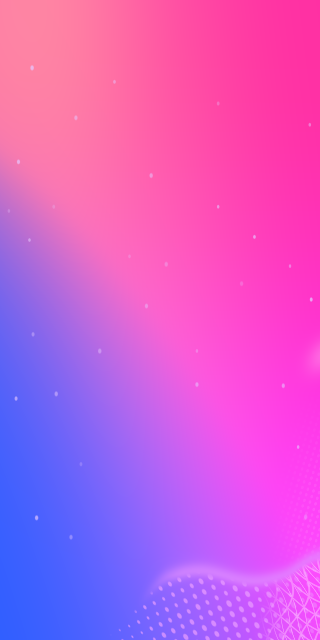
Write a WebGL 2 fragment shader that draws this background.

```glsl
#version 300 es
precision highp float;
// A pink to blue gradient divided by a soft curved edge, with scattered specks
// and a glowing wave of dots and mesh lines at the lower right.
// Lengths are in canvas widths (q) or in fractions of the canvas (p).

uniform vec2 u_resolution;
out vec4 fragColor;

float hash(vec2 cell) {
    vec3 h = fract(vec3(cell.xyx) * vec3(0.1031, 0.1030, 0.0973));
    h += dot(h, h.yzx + 33.33);
    return fract((h.x + h.y) * h.z);
}

// Pink field above the curved edge, fading to blue below it.
vec3 backdrop(vec2 p) {
    float across = p.x + 0.25 * (p.y - 0.6);
    float green = mix(0.44, 0.19, smoothstep(0.2, 1.1, across));
    green += 0.08 * (1.0 - smoothstep(0.0, 0.5, length(p - vec2(0.1, 1.0))));
    float blue = mix(1.0, 0.64, smoothstep(0.05, 0.92, p.y));
    vec3 pink = vec3(1.0, green, blue);

    float edge = 0.77 - 0.42 * p.x - 0.25 * p.x * p.x;
    float depth = edge - p.y;
    depth = 0.5 * (depth + sqrt(depth * depth + 0.0008));
    float amount = 1.0 - exp(-4.3 * depth * exp(-1.6 * p.x));
    return mix(pink, vec3(0.16, 0.37, 1.0), amount);
}

// Upright oval specks, at most one in each grid cell.
float specks(vec2 q) {
    vec2 grid = q * 7.0;
    vec2 cell = floor(grid);
    vec2 center = 0.15 + 0.7 * vec2(hash(cell + 17.0), hash(cell + 43.0));
    vec2 offset = (grid - cell - center) / 7.0;
    float size = mix(0.005, 0.007, hash(cell + 71.0));
    float dist = length(offset * vec2(1.0, 0.7));
    float present = step(0.72, hash(cell + 5.0));
    float light = mix(0.25, 0.75, hash(cell + 91.0));
    return present * light * (1.0 - smoothstep(size * 0.4, size * 1.1, dist));
}

// Height of the wave crest.
float crest(float x) {
    float height = 0.1 + 0.008 * cos((x - 0.62) * 18.0);
    height += 0.025 * smoothstep(0.88, 1.02, x);
    return height * smoothstep(0.3, 0.53, x);
}

// Soft upright dots, one in each unit cell.
float dotted(vec2 grid, float radius) {
    float dist = length((fract(grid) - 0.5) * vec2(1.1, 0.85));
    return 1.0 - smoothstep(radius - 0.08, radius + 0.08, dist);
}

// Thin lines along three directions of a triangular lattice.
float mesh(vec2 grid) {
    vec3 lines = abs(fract(vec3(grid, grid.x + grid.y)) - 0.5);
    float nearest = 0.5 - max(lines.x, max(lines.y, lines.z));
    return 1.0 - smoothstep(0.02, 0.10, nearest);
}

void main() {
    vec2 p = gl_FragCoord.xy / u_resolution;
    vec2 q = gl_FragCoord.xy / u_resolution.x;
    vec3 color = backdrop(p);

    // Specks stay above the wave and below the top.
    float speckZone = smoothstep(0.1, 0.16, p.y) * (1.0 - smoothstep(0.9, 0.94, p.y));
    color = mix(color, vec3(0.9, 0.78, 1.0), specks(q) * speckZone);

    // Pale plume and faint dotted veil by the right edge.
    vec2 plume = (q - vec2(1.01, 0.89)) * mat2(0.8, -0.6, 0.6, 0.8);
    color = mix(color, vec3(1.0, 0.6, 0.92), 0.5 * exp(-dot(plume * plume, vec2(600.0, 250.0))));
    float veil = smoothstep(0.84, 1.0, p.x + 0.3 * (0.2 - p.y));
    veil *= smoothstep(0.1, 0.16, p.y) * (1.0 - smoothstep(0.2, 0.42, p.y));
    vec2 veilGrid = mat2(0.95, 0.3, -0.3, 0.95) * q * 55.0;
    color = mix(color, vec3(1.0, 0.55, 0.98), veil * (0.12 + 0.2 * dotted(veilGrid, 0.25)));

    // Blurred glow along the crest.
    float rise = p.y - crest(p.x);
    float glow = exp(-rise * rise / (rise > 0.0 ? 0.00016 : 0.0001));
    glow += 0.25 * exp(-abs(rise) / 0.025);
    color = mix(color, vec3(0.88, 0.56, 1.0), 0.55 * glow * smoothstep(0.42, 0.58, p.x));

    // Curved rows of dots falling to the right and growing with distance.
    float inside = smoothstep(0.0, 0.012, -rise);
    vec2 grid = vec2(q.x + 0.3 * q.y, q.y + 0.22 * q.x - 0.12 * q.x * q.x) * vec2(30.0, 31.0);
    grid.y += 0.5 * floor(grid.x);
    float radius = mix(0.1, 0.22, smoothstep(0.36, 0.62, p.x));
    radius *= 0.75 + 0.45 * hash(floor(grid));
    float corner = smoothstep(0.8, 0.92, p.x + 0.3 * (0.05 - p.y));
    float dots = inside * dotted(grid, radius) * mix(0.7, 0.45, corner);
    color = mix(color, vec3(0.92, 0.62, 1.0), dots);

    // Mesh and pale light in the corner.
    color = mix(color, vec3(1.0, 0.48, 0.97), 0.2 * inside * corner);
    vec2 meshGrid = mat2(0.9, 0.45, -0.2, 1.0) * q * 22.0;
    meshGrid += 0.5 * cos(q.yx * vec2(23.0, 19.0));
    color = mix(color, vec3(1.0, 0.75, 1.0), 0.5 * mesh(meshGrid) * inside * corner);

    fragColor = vec4(color, 1.0);
}
```
